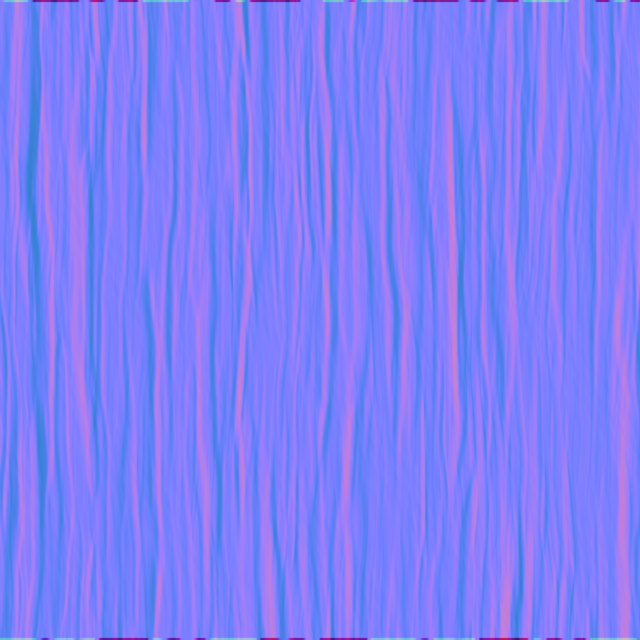
A WebGL 2 fragment shader for this texture map:

```glsl
#version 300 es
precision highp float;

uniform vec2 u_resolution;
out vec4 fragColor;

float hash(vec2 p) {
    vec3 q = fract(vec3(p.xyx) * vec3(0.1031, 0.1030, 0.0973));
    q += dot(q, q.yzx + 33.33);
    return fract((q.x + q.y) * q.z);
}

float bell(float x, float width) {
    float t = x / width;
    return exp(-t * t);
}

// Sideways sway of the fibres, nearly shared by neighbouring strands
float sway(vec2 p, float seed) {
    return 0.0050 * sin(p.y * 8.0 + p.x * 9.0 + seed)
         + 0.0028 * sin(p.y * 19.0 - p.x * 23.0 + seed * 1.7)
         + 0.0012 * sin(p.y * 41.0 + p.x * 37.0 + seed * 2.3);
}

// Sideways slope of one strand: two opposed walls that merge at its tips
float strand(float offset, float halfWidth, float wall, float skew) {
    return bell(offset + halfWidth, wall * (1.0 + skew))
         - bell(offset - halfWidth, wall * (1.0 - skew));
}

// One layer of strands, scattered over columns and cut into long segments
float strandLayer(vec2 p, float columns, float segmentLength, float wall, float seed) {
    float x = p.x + sway(p, seed);
    float column = floor(x * columns);
    float slope = 0.0;
    for (int k = -1; k <= 1; k++) {
        float id = column + float(k);
        float along = p.y / segmentLength + 7.0 * hash(vec2(id, seed));
        vec2 cell = vec2(id + 17.0 * seed, floor(along) + 5.0);
        float t = fract(along);
        float lowTip = mix(0.08, 0.50, hash(cell + 11.3));
        float highTip = mix(0.08, 0.45, hash(cell + 23.7));
        float body = smoothstep(0.0, lowTip, t) * smoothstep(1.0, 1.0 - highTip, t);
        float center = (id + hash(cell + 37.1)) / columns;
        float halfWidth = wall * mix(0.7, 2.8, hash(cell + 41.9)) * body;
        float strength = mix(0.35, 1.25, hash(cell + 53.3)) * sqrt(body);
        float side = hash(cell + 67.7) < 0.35 ? -1.0 : 1.0;
        float skew = mix(-0.1, 0.4, hash(cell + 71.1));
        slope += side * strength * strand(x - center, halfWidth, wall, skew);
    }
    return slope;
}

// Faint slanted ripples on the fibre surface
float ripple(vec2 p) {
    float bend = 2.0 * sin(p.y * 23.0 + p.x * 31.0);
    return sin(p.x * 310.0 + p.y * 65.0 + bend)
         * sin(p.x * 173.0 - p.y * 37.0 - bend)
         + 0.5 * sin(p.x * 520.0 + p.y * 140.0 + 2.0 * bend);
}

// Broken steep rim along the lower and upper borders
float rimSlope(vec2 p) {
    float phase = p.y > 0.5 ? 2.1 : 0.4;
    float pieces = sin(p.x * 21.0 + phase)
                 + 0.8 * sin(p.x * 53.0 + phase * 3.0)
                 + 0.6 * sin(p.x * 127.0 + phase * 5.0);
    float rise = 0.5 * smoothstep(0.3, 0.7, pieces);
    float fall = 0.8 * smoothstep(0.0, -0.5, pieces);
    float border = min(p.y, 1.0 - p.y);
    return (rise - fall) * (1.0 - smoothstep(0.002, 0.0045, border));
}

vec3 encodeNormal(vec2 slope) {
    float depth = sqrt(max(0.0, 1.0 - dot(slope, slope)));
    return vec3(0.5 + 0.5 * slope, depth);
}

void main() {
    vec2 p = gl_FragCoord.xy / u_resolution;

    // Strands from broad to hair thin, denser in some bands
    float density = 0.75 + 0.35 * sin(p.x * 17.0 + 1.5 * sin(p.y * 4.0));
    float slope = 0.52 * strandLayer(p, 18.0, 0.85, 0.0052, 1.0);
    slope += 0.38 * strandLayer(p, 34.0, 0.60, 0.0034, 2.0);
    slope += 0.27 * density * strandLayer(p, 72.0, 0.45, 0.0023, 3.0);
    slope += 0.08 * strandLayer(p, 150.0, 0.30, 0.0017, 4.0);

    float grain = ripple(p);
    float limit = 0.62;
    float across = limit * tanh((slope + 0.014 * grain - 0.015) / limit);
    float upward = 0.012 * grain - 0.03 * across + rimSlope(p);

    fragColor = vec4(encodeNormal(vec2(across, upward)), 1.0);
}
```
